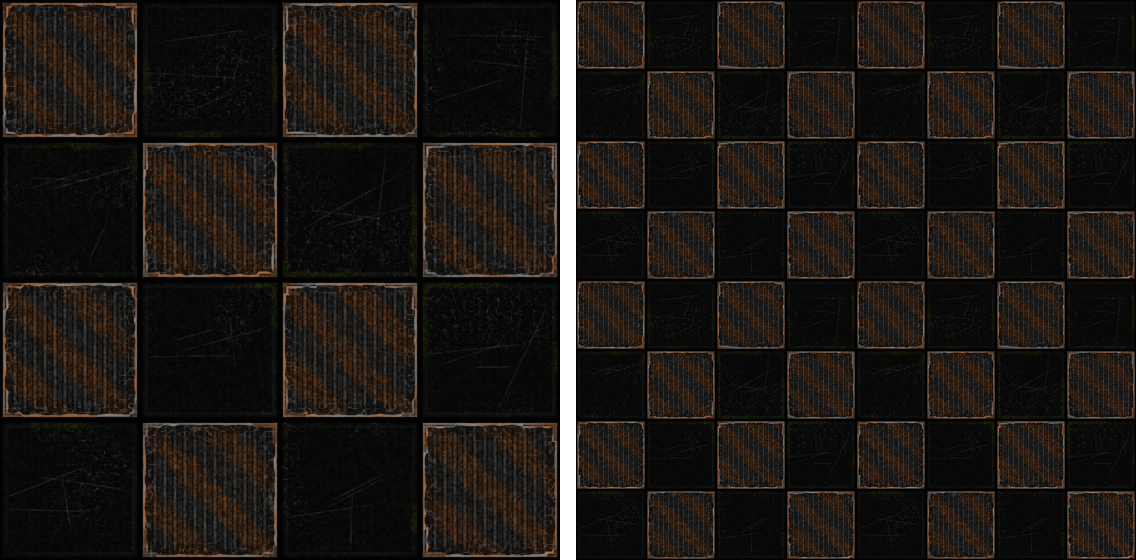
Left, the tile; right, the same tile 2 across and 2 down.
A three.js fragment shader for this texture:

```glsl
// Checkerboard of 4 by 4 worn plates: ribbed steel with rusty diagonal bands
// and bright chipped rims, alternating with near-black scratched, mossy tiles.
// Built from cell coordinates, edge distances and value noise that wraps.

varying vec2 vUv;

float hash(vec2 p) {
  return fract(sin(dot(p, vec2(127.1, 311.7))) * 43758.5453);
}

// Value noise with n whole cells across the canvas, so it tiles
float noise(vec2 uv, vec2 n) {
  vec2 i = floor(uv * n);
  vec2 f = fract(uv * n);
  f = f * f * (3.0 - 2.0 * f);
  vec2 a = mod(i, n);
  vec2 b = mod(i + 1.0, n);
  return mix(mix(hash(a), hash(vec2(b.x, a.y)), f.x),
             mix(hash(vec2(a.x, b.y)), hash(b), f.x), f.y);
}

// Thin meandering lines along the middle level of the noise
float curls(vec2 uv, float n) {
  return 1.0 - smoothstep(0.02, 0.16, abs(noise(uv, vec2(n)) - 0.5));
}

// Faint straight scratches, placed anew in each tile
float scratches(vec2 q, vec2 id) {
  float s = 0.0;
  for (int k = 0; k < 4; k++) {
    vec2 seed = id + float(k) * 7.3;
    float angle = hash(seed) * 0.7 - 0.15 + (k == 3 ? 1.2 : 0.0);
    vec2 dir = vec2(cos(angle), sin(angle));
    vec2 r = q - 0.25 - 0.5 * vec2(hash(seed + 1.7), hash(seed + 4.1));
    float along = abs(dot(r, dir));
    float across = abs(dot(r, vec2(-dir.y, dir.x)) + 0.02 * along * along);
    float reach = 0.15 + 0.3 * hash(seed + 9.2);
    s += (1.0 - smoothstep(0.002, 0.009, across))
       * (1.0 - smoothstep(reach * 0.6, reach, along));
  }
  return s;
}

void main() {
  vec2 cell = vUv * 4.0;
  vec2 id = mod(floor(cell), 4.0);
  vec2 q = fract(cell);
  vec2 side = min(q, 1.0 - q);
  float edge = min(side.x, side.y);
  float ribbed = mod(id.x + id.y, 2.0);

  float fine = noise(vUv, vec2(300.0));
  float mid = noise(vUv, vec2(84.0));
  float broad = noise(vUv, vec2(18.0));
  float curl = curls(vUv, 120.0);

  // Ribbed steel with broken diagonal rust bands
  float phase = 0.8 + 0.3 * hash(id + 3.0);
  float band = cos(6.28319 * (2.0 * (q.x + q.y) - phase));
  float rust = smoothstep(-0.3, 0.5, band + 0.7 * (mid - 0.5) + 0.5 * (broad - 0.5));
  vec3 steel = mix(vec3(0.105, 0.1, 0.095), vec3(0.215, 0.125, 0.062),
                   rust * (0.4 + 0.7 * mid));
  steel *= 0.55 + 0.85 * fine;

  float ribDist = abs(fract(q.x * 14.0) - 0.5);
  float ribArea = smoothstep(0.045, 0.1, edge + 0.04 * (mid - 0.5));
  float rib = (1.0 - smoothstep(0.04, 0.19, ribDist)) * ribArea;
  float groove = smoothstep(0.12, 0.24, ribDist) * (1.0 - smoothstep(0.24, 0.38, ribDist));
  float ribWear = 0.25 + 0.9 * noise(vUv, vec2(56.0, 150.0));
  steel *= 1.0 - 0.45 * groove * ribArea;
  steel += rib * ribWear * mix(vec3(0.115, 0.11, 0.105), vec3(0.13, 0.09, 0.06), rust);

  // Crazed border, heavier toward the plate edge
  float border = 1.0 - smoothstep(0.05, 0.17, edge + 0.05 * (broad - 0.5));
  steel *= 1.0 - 0.3 * border;
  steel += curl * (0.03 + 0.14 * border * fine);

  // Bright rim that steps inward near the corners
  float t = side.x < side.y ? q.y : q.x;
  float corner = smoothstep(0.62, 0.66, abs(2.0 * t - 1.0) + 0.5 * (broad - 0.5));
  float rimAt = 0.03 + 0.018 * corner + 0.012 * (mid - 0.5);
  float rim = 1.0 - smoothstep(0.003, 0.014, abs(edge - rimAt));
  float lip = 1.0 - smoothstep(0.002, 0.011, abs(edge - 0.028));
  vec3 rimColor = mix(vec3(0.66, 0.43, 0.27), vec3(0.56, 0.52, 0.49),
                      smoothstep(0.3, 0.7, noise(vUv, vec2(28.0))));
  steel = mix(steel, rimColor, rim * (0.25 + 0.75 * mid));
  steel = mix(steel, rimColor, lip * (0.2 + 0.6 * broad));

  // Near-black tile with dust, hairline marks and a soft bevel
  vec3 dark = vec3(0.032, 0.033, 0.031) * (0.5 + 0.8 * fine);
  float dust = smoothstep(0.35, 0.8, noise(vUv, vec2(12.0)));
  dark += curl * fine * (0.014 + 0.05 * dust);
  dark += smoothstep(0.8, 0.98, fine) * dust * 0.09;
  dark += scratches(q, id) * (0.02 + 0.07 * mid) * smoothstep(0.04, 0.09, edge);
  float bevel = 1.0 - smoothstep(0.004, 0.018, abs(edge - 0.045));
  dark += bevel * 0.035 * (0.3 + broad);

  // Moss gathered in patches along the tile edges
  float mossArea = 1.0 - smoothstep(0.025, 0.085, edge + 0.05 * (mid - 0.5));
  float moss = mossArea * smoothstep(0.58, 0.78, noise(vUv, vec2(14.0)));
  dark = mix(dark, vec3(0.095, 0.115, 0.02) * (0.4 + fine), moss * 0.85);

  // Plates set in black gaps
  vec3 color = mix(dark, steel, ribbed);
  float plate = smoothstep(0.012, 0.026, edge);
  color = mix(vec3(0.009, 0.009, 0.008), color, plate);
  gl_FragColor = vec4(color, 1.0);
}
```
